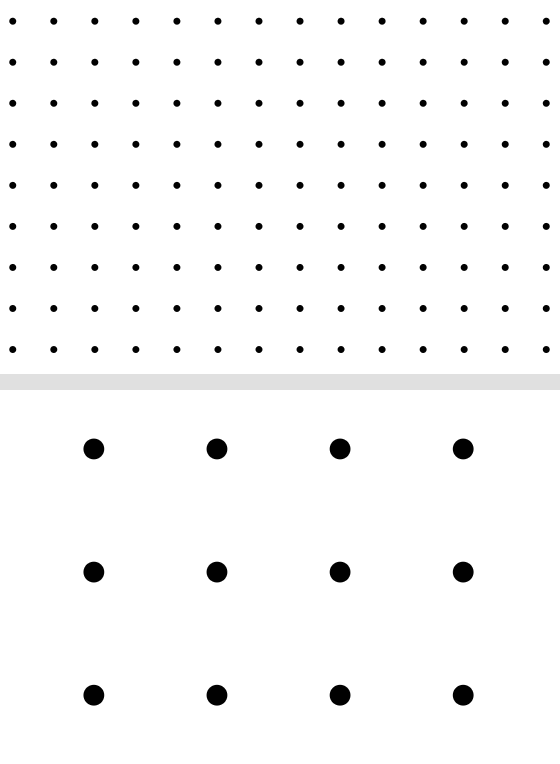
Top, the full canvas; bottom, a detail of the centre.
A WebGL 2 fragment shader for this pattern:

```glsl
#version 300 es
precision highp float;
// Square grid of small black dots on white, 14 across and 9 down.

#define PITCH 0.10973               // dot spacing, in canvas heights
#define RADIUS 0.00925              // dot radius, in canvas heights
#define FIRST_DOT vec2(0.0341, 0.0567) // top left dot, from the top left corner
#define PAPER vec3(1.0)
#define INK vec3(0.005)

uniform vec2 u_resolution;
out vec4 fragColor;

// Signed distance to the nearest dot of the grid
float dotGrid(vec2 p) {
    vec2 cell = fract(p / PITCH + 0.5) - 0.5;
    return length(cell) * PITCH - RADIUS;
}

void main() {
    // Canvas heights, measured from the top left dot
    vec2 p = gl_FragCoord.xy / u_resolution.y;
    p -= vec2(FIRST_DOT.x, 1.0 - FIRST_DOT.y);

    // Edge one pixel wide
    float coverage = clamp(0.5 - dotGrid(p) * u_resolution.y, 0.0, 1.0);
    fragColor = vec4(mix(PAPER, INK, coverage), 1.0);
}
```
